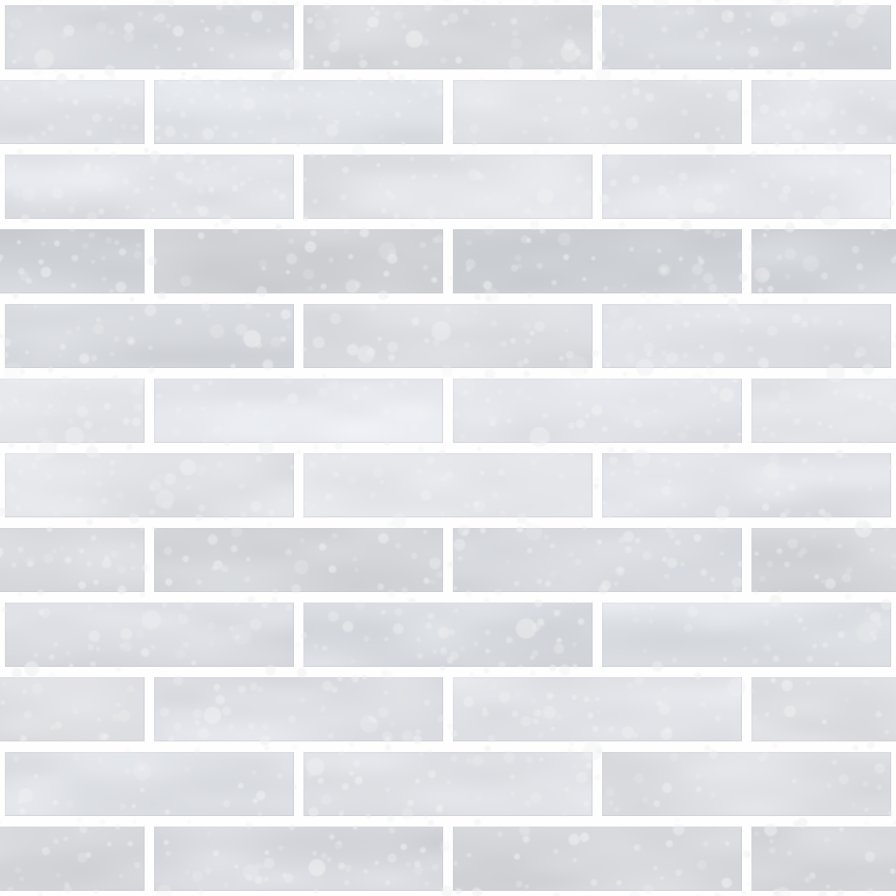
Write a Shadertoy shader that draws this pattern.

```glsl
// Pale frosted brick wall in running bond, dusted with soft translucent discs.

const vec2  GRID        = vec2(3.0, 12.0);       // bricks across, courses down
const vec2  JOINT       = vec2(0.0107, 0.0117);  // mortar widths
const vec3  MORTAR      = vec3(0.996, 0.996, 0.997);
const vec3  DUST        = vec3(0.938, 0.941, 0.945);
const vec3  COOL        = vec3(-0.009, 0.0, 0.014);
const vec3  RIM         = vec3(0.77, 0.77, 0.80);
const float RIM_WIDTH   = 0.0013;
const float BRICK_VARY  = 0.025;
const float CLOUD_VARY  = 0.085;
const float SLOPE_VARY  = 0.045;
const int   DUST_LAYERS = 3;

// Mean brightness of each course, bottom to top
const float COURSE_TONE[12] = float[12](
    0.850, 0.895, 0.897, 0.872, 0.845, 0.895,
    0.903, 0.872, 0.825, 0.888, 0.880, 0.850);

float hash(vec2 p) {
    vec3 q = fract(p.xyx * vec3(0.1031, 0.1030, 0.0973));
    q += dot(q, q.yzx + 33.33);
    return fract((q.x + q.y) * q.z);
}

float noise(vec2 p) {
    vec2 i = floor(p), f = fract(p);
    f = f * f * (3.0 - 2.0 * f);
    return mix(mix(hash(i), hash(i + vec2(1, 0)), f.x),
               mix(hash(i + vec2(0, 1)), hash(i + vec2(1, 1)), f.x), f.y);
}

float boxDistance(vec2 p, vec2 halfSize) {
    vec2 d = abs(p) - halfSize;
    return length(max(d, 0.0)) + min(max(d.x, d.y), 0.0);
}

// Soft horizontal clouds and a vertical slope, different in every brick
vec3 brickColor(vec2 local, vec2 id) {
    float seed = hash(id + 7.0);
    vec2 q = local + seed * 40.0 + id;
    float cloud = 0.65 * noise(q * vec2(7.0, 24.0))
                + 0.35 * noise(q * vec2(16.0, 48.0) + 19.0) - 0.5;
    float slope = (hash(id + 31.0) - 0.35) * local.y * GRID.y;
    float tone = COURSE_TONE[int(id.y)] + (seed - 0.5) * BRICK_VARY
               + cloud * CLOUD_VARY + slope * SLOPE_VARY;
    float blueness = 0.6 + 0.8 * hash(id + 53.0);
    vec3 lilac = vec3(0.0, -0.004, 0.0) * hash(id + 71.0);
    return vec3(tone) + COOL * blueness + lilac;
}

// Scattered discs in one jittered grid, returned as opacity
float discLayer(vec2 p, float cells, float radius, float chance, float px) {
    vec2 base = floor(p * cells);
    float clear = 1.0;
    for (int y = -1; y <= 1; y++)
    for (int x = -1; x <= 1; x++) {
        vec2 cell = base + vec2(x, y);
        vec2 key = mod(cell, cells) + cells * 3.0;
        vec2 center = (cell + vec2(hash(key), hash(key + 17.0))) / cells;
        float r = radius * mix(0.6, 1.1, hash(key + 41.0));
        float density = chance * mix(0.4, 1.6, noise(center * 5.0 + cells));
        float present = step(hash(key + 67.0), density);
        float soft = px + 0.0006;
        float disc = 1.0 - smoothstep(-soft, soft, length(p - center) - r);
        clear *= 1.0 - disc * present * mix(0.18, 0.6, hash(key + 89.0));
    }
    return 1.0 - clear;
}

void mainImage(out vec4 fragColor, in vec2 fragCoord) {
    vec2 uv = fragCoord / iResolution.y;
    float px = 1.0 / iResolution.y;

    // Running bond: even courses shift by half a brick
    vec2 g = uv * GRID;
    float course = floor(g.y);
    g.x += 0.5 * (1.0 - mod(course, 2.0));
    vec2 id = mod(floor(g), GRID);
    vec2 local = (fract(g) - 0.5) / GRID;
    vec2 halfSize = 0.5 / GRID - 0.5 * JOINT;

    // Brick face with a thin rim, strongest below and at the right
    float d = boxDistance(local, halfSize);
    vec3 face = brickColor(local, id);
    float rim = smoothstep(-RIM_WIDTH - px, -RIM_WIDTH + px, d);
    bool shaded = local.y < RIM_WIDTH - halfSize.y || local.x > halfSize.x - RIM_WIDTH;
    face = mix(face, RIM, rim * (shaded ? 0.5 : 0.2));
    vec3 color = mix(MORTAR, face, 1.0 - smoothstep(-0.5 * px, 0.5 * px, d));

    // Dust over bricks and mortar alike, from broad to fine
    for (int i = 0; i < DUST_LAYERS; i++) {
        float k = float(i);
        float cells = 16.0 * (1.0 + k);
        float radius = 0.0105 * pow(0.57, k);
        color = mix(color, DUST, discLayer(uv, cells, radius, 0.36 + 0.04 * k, px));
    }

    fragColor = vec4(clamp(color, 0.0, 1.0), 1.0);
}
```
